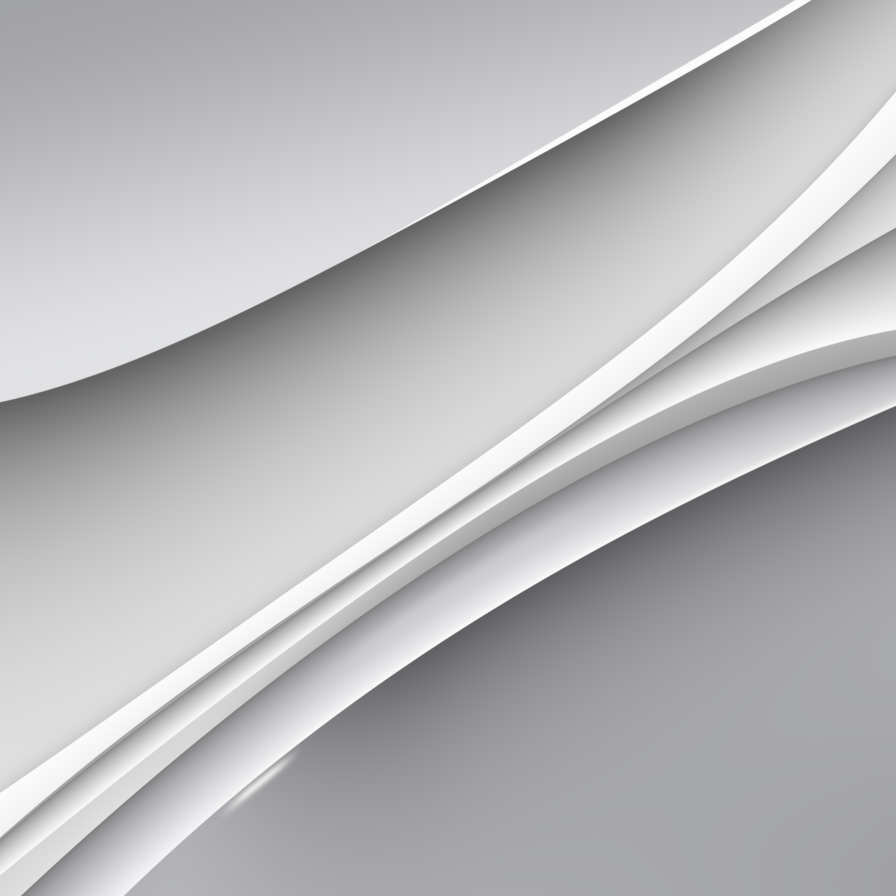
Reproduce this background procedurally as a WebGL 1 fragment shader.

```glsl
precision highp float;
uniform vec2 u_resolution;

const vec3 COOL = vec3(-0.004, -0.002, 0.009);
const vec3 WHITE = vec3(0.985);

// Smooth quartic through five heights at x = 0, 1/4, 1/2, 3/4, 1
float curve(float x, float a, float b, float c, float d, float e) {
  float t = 4.0 * x;
  float t1 = t - 1.0, t2 = t - 2.0, t3 = t - 3.0, t4 = t - 4.0;
  return a * t1 * t2 * t3 * t4 / 24.0 - b * t * t2 * t3 * t4 / 6.0
       + c * t * t1 * t3 * t4 / 4.0 - d * t * t1 * t2 * t4 / 6.0
       + e * t * t1 * t2 * t3 / 24.0;
}

// Position between an upper and a lower edge, 0 at the upper one
float across(float y, float top, float bottom) {
  return clamp((top - y) / max(top - bottom, 0.002), 0.0, 1.0);
}

// Exponential recovery of light below a shadow-casting edge
float recover(float depth, float width) {
  return 1.0 - exp(-max(depth, 0.0) / width);
}

// Paint a sheet over everything above its lower edge
vec3 cover(vec3 below, vec3 sheet, float y, float edge, float blur) {
  return mix(below, sheet, smoothstep(-blur, blur, y - edge));
}

// Soft window with rising and falling ends
float span(float x, float start, float end, float fade) {
  return smoothstep(start, start + fade, x) * (1.0 - smoothstep(end - fade, end, x));
}

float bell(float d, float width) {
  return exp(-d * d / (width * width));
}

void main() {
  vec2 uv = gl_FragCoord.xy / u_resolution;
  float x = uv.x, y = uv.y;
  float blur = 1.1 / min(u_resolution.x, u_resolution.y);

  // Sheet edges from top to bottom
  float crest = curve(x, 0.551, 0.642, 0.771, 0.909, 1.060);
  float bandTop = curve(x, 0.115, 0.290, 0.465, 0.652, 0.898);
  float bandLow = curve(x, 0.065, 0.262, 0.432, 0.609, 0.828);
  float fold = min(bandLow, curve(x, 0.063, 0.258, 0.430, 0.594, 0.746));
  float rim = curve(x, 0.023, 0.222, 0.402, 0.547, 0.632);
  float rimLow = curve(x, -0.022, 0.197, 0.378, 0.517, 0.603);
  float base = curve(x, -0.145, 0.102, 0.288, 0.431, 0.547);

  // Floor with the shadow of the lowest sheet
  float floorLight = 0.75 - 0.11 * x * smoothstep(0.5, 0.0, y);
  float floorDark = mix(0.70, 0.37, smoothstep(0.18, 0.5, x));
  vec3 color = vec3(mix(floorDark, floorLight, recover(base - y, 0.12))) + COOL;
  float glint = bell(y - base + 0.009, 0.006) * span(x, 0.24, 0.34, 0.04);
  color = mix(color, WHITE, 0.8 * glint);

  // Lowest sheet with a faint streak and a bright lip
  float t = across(y, rimLow, base);
  float tone = mix(0.47, mix(0.96, 0.87, smoothstep(0.6, 1.0, x)), pow(t, 0.62));
  tone += 0.04 * bell(t - 0.4, 0.12) * span(x, 0.3, 0.72, 0.15);
  vec3 sheet = vec3(tone) + COOL * 0.6;
  sheet = mix(sheet, WHITE, bell(y - base, 0.005) * smoothstep(0.2, 0.35, x) * 0.8);
  color = cover(color, sheet, y, base, blur);

  // Gray side face of the rim
  t = across(y, rim, rimLow);
  tone = mix(0.84, 0.70, smoothstep(0.2, 0.6, x)) - 0.06 * t;
  tone += 0.10 * t * (1.0 - smoothstep(0.1, 0.4, x));
  color = cover(color, vec3(tone), y, rimLow, blur);

  // Sheet between fold and rim
  t = across(y, fold, rim);
  color = cover(color, vec3(mix(0.50, 0.98, pow(t, 0.65))), y, rim, blur);

  // Narrow sheet beneath the white band
  t = across(y, bandLow, fold);
  tone = mix(0.58, mix(0.68, 0.89, smoothstep(0.65, 1.0, x)), sqrt(t));
  color = cover(color, vec3(tone), y, fold, blur);

  // White band
  t = across(y, bandTop, bandLow);
  color = cover(color, vec3(0.985 - 0.035 * t), y, bandLow, blur);

  // Broad sheet shaded by the crest
  float shade = mix(0.38, 0.60, smoothstep(0.65, 1.0, x));
  tone = mix(shade, 0.91, recover(crest - y, mix(0.15, 0.095, x)));
  tone -= 0.09 * exp(-max(y - bandTop, 0.0) / 0.010);
  color = cover(color, vec3(tone), y, bandTop, blur);

  // Upper sheet with its tapering bright edge
  tone = 0.64 + 0.25 * smoothstep(0.0, 0.45, 1.0 - y + 0.25 * x);
  sheet = vec3(tone) + COOL;
  float lip = 0.011 * smoothstep(0.32, 0.8, x);
  float lit = 1.0 - smoothstep(lip - blur, lip + blur, y - crest);
  sheet = mix(sheet, WHITE, lit * smoothstep(0.32, 0.5, x));
  color = cover(color, sheet, y, crest, blur);

  gl_FragColor = vec4(clamp(color, 0.0, 1.0), 1.0);
}
```
